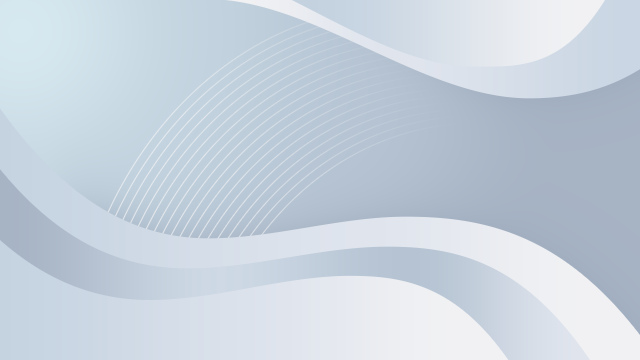
This background is drawn by a WebGL 1 fragment shader. Its source:

```glsl
precision highp float;
// Pale blue-grey backdrop with flowing ribbons, soft shadows and a fan of fine arcs.

uniform vec2 u_resolution;

const vec2 CANVAS = vec2(7.68, 4.32);

const vec3 GLOW = vec3(0.84, 0.91, 0.94);
const vec3 MIST = vec3(0.77, 0.835, 0.88);
const vec3 STEEL = vec3(0.71, 0.765, 0.825);
const vec3 SLATE = vec3(0.655, 0.705, 0.77);
const vec3 SHADE = vec3(0.60, 0.65, 0.72);
const vec3 ICE = vec3(0.77, 0.825, 0.88);
const vec3 PEARL = vec3(0.875, 0.895, 0.93);
const vec3 WHITE = vec3(0.945, 0.947, 0.955);

const vec2 GLOW_CENTER = vec2(0.25, 3.95);

const int ARC_COUNT = 18;
const float ARC_HALF_WIDTH = 0.0065;
const float ARC_OPACITY = 0.75;
const vec2 OUTER_CENTER = vec2(4.80, -0.53);
const vec2 OUTER_RADII = vec2(4.00, 4.77);
const vec2 INNER_CENTER = vec2(5.70, -1.08);
const vec2 INNER_RADII = vec2(3.40, 3.92);

// Cubic between knots (x, y, slope), straight beyond them; returns height and slope.
vec2 span(float x, vec3 a, vec3 b) {
  float w = b.x - a.x;
  float t = clamp((x - a.x) / w, 0.0, 1.0);
  float u = 1.0 - t;
  float y = mix(a.y, b.y, t * t * (3.0 - 2.0 * t))
          + w * t * u * (a.z * u - b.z * t);
  float slope = 6.0 * t * u * (b.y - a.y) / w
              + a.z * u * (1.0 - 3.0 * t) + b.z * t * (3.0 * t - 2.0);
  y += a.z * min(x - a.x, 0.0) + b.z * max(x - b.x, 0.0);
  return vec2(y, slope);
}

// Wave through four knots: fall, crest, fall.
vec2 wave(float x, vec3 start, vec3 trough, vec3 crest, vec3 end) {
  if (x < trough.x) return span(x, start, trough);
  if (x < crest.x) return span(x, trough, crest);
  return span(x, crest, end);
}

// Bowl through three knots: fall, then rise.
vec2 bowl(float x, vec3 start, vec3 trough, vec3 end) {
  if (x < trough.x) return span(x, start, trough);
  return span(x, trough, end);
}

// Approximate signed distance, positive above the edge.
float above(vec2 p, vec2 edge) {
  return (p.y - edge.x) / sqrt(1.0 + edge.y * edge.y);
}

float cover(float d, float px) {
  return clamp(d / px + 0.5, 0.0, 1.0);
}

vec3 backdrop(vec2 p) {
  float r = distance(p, GLOW_CENTER);
  vec3 c = mix(GLOW, MIST, smoothstep(0.0, 2.2, r));
  c = mix(c, STEEL, smoothstep(1.6, 4.6, r));
  return mix(c, SLATE, smoothstep(4.2, 6.6, r));
}

// Concentric family of ellipses that fades toward its right end.
float arcs(vec2 p, float px) {
  float light = 0.0;
  for (int i = 0; i < ARC_COUNT; i++) {
    float s = float(i) / float(ARC_COUNT - 1);
    vec2 q = p - mix(OUTER_CENTER, INNER_CENTER, s);
    vec2 radii = mix(OUTER_RADII, INNER_RADII, s);
    float k = length(q / radii);
    float d = abs(k * (k - 1.0) / length(q / (radii * radii)));
    float line = cover(ARC_HALF_WIDTH - d, px) - cover(-ARC_HALF_WIDTH - d, px);
    float fade = 1.0 - smoothstep(-3.3, 0.0, q.x);
    light = max(light, line * fade * step(0.0, q.y));
  }
  return light * ARC_OPACITY;
}

void main() {
  vec2 p = gl_FragCoord.xy / u_resolution * CANVAS;
  float px = CANVAS.y / u_resolution.y;
  float x = p.x;

  // Edges of the upper ribbon and of the three lower layers
  float rim = above(p, bowl(x, vec3(2.70, 4.32, -0.10), vec3(6.35, 3.14, 0.0), vec3(7.68, 3.49, 0.62)));
  float panel = above(p, bowl(x, vec3(3.50, 4.32, -0.50), vec3(5.70, 3.52, 0.0), vec3(7.26, 4.32, 1.60)));
  float band = above(p, wave(x, vec3(0.0, 3.02, -1.40), vec3(2.50, 1.46, 0.0), vec3(4.87, 1.72, 0.0), vec3(7.68, 0.30, -1.30)));
  float fold = above(p, wave(x, vec3(0.0, 2.29, -1.22), vec3(2.25, 1.10, 0.0), vec3(4.65, 1.36, 0.0), vec3(7.08, 0.0, -1.47)));
  float front = above(p, wave(x, vec3(0.0, 1.44, -0.88), vec3(1.80, 0.72, 0.0), vec3(4.20, 1.01, 0.0), vec3(6.10, 0.0, -1.43)));

  // Backdrop, soft shadows and arcs
  vec3 color = backdrop(p);
  float bandShadow = 0.38 * exp(-max(band, 0.0) / 0.24) * smoothstep(0.5, 1.5, x);
  float rimShadow = 0.40 * exp(-max(-rim, 0.0) / 0.22) * smoothstep(3.8, 6.6, x);
  color = mix(color, SHADE, max(bandShadow, rimShadow));
  color = mix(color, WHITE, arcs(p, px));

  // Upper ribbon and the panel behind it
  vec3 ribbonColor = mix(WHITE, PEARL, smoothstep(2.7, 4.8, x));
  ribbonColor = mix(ribbonColor, ICE, 0.8 * smoothstep(4.8, 7.7, x));
  color = mix(color, ribbonColor, cover(rim, px));
  color = mix(color, mix(ICE, WHITE, smoothstep(3.7, 7.1, x)), cover(panel, px));

  // Lower band, shaded fold and front layer
  vec3 bandColor = mix(ICE, PEARL, smoothstep(-0.5, 4.6, x));
  bandColor = mix(bandColor, WHITE, smoothstep(4.2, 7.2, x));
  color = mix(color, bandColor, cover(-band, px));
  vec3 foldColor = mix(SLATE, mix(ICE, PEARL, 0.35), smoothstep(0.0, 2.7, x));
  foldColor = mix(foldColor, STEEL, smoothstep(2.6, 4.9, x));
  foldColor = mix(foldColor, PEARL, smoothstep(4.9, 7.0, x));
  color = mix(color, foldColor, cover(-fold, px));
  vec3 frontColor = mix(ICE, PEARL, smoothstep(-0.4, 3.9, x));
  frontColor = mix(frontColor, WHITE, smoothstep(3.0, 5.6, x));
  color = mix(color, frontColor, cover(-front, px));

  gl_FragColor = vec4(color, 1.0);
}
```
